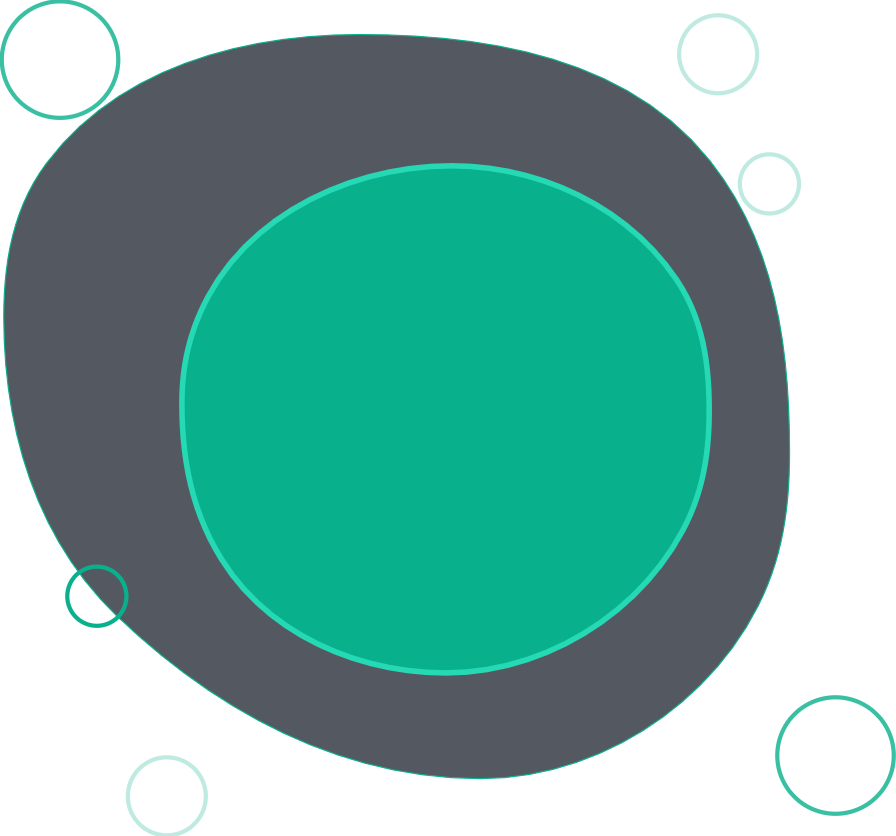
A WebGL 1 fragment shader for this background:

```glsl
precision highp float;
// Flat backdrop: a large slate blob, a smaller outlined green blob, and thin rings on white.
// Each blob is four quadrants of Hermite curves, walked as short chords that give
// a signed distance. Lengths are fractions of the canvas width.

#define SLATE vec3(0.33, 0.35, 0.38)
#define GREEN vec3(0.03, 0.69, 0.55)
#define MINT vec3(0.15, 0.85, 0.71)
#define RING_WIDTH 0.0047
#define RIM_WIDTH 0.0062
#define HAIRLINE 0.0013
#define SOFT_ALPHA 0.80
#define PALE_ALPHA 0.26
#define TANGENT_SCALE 1.05
#define CHORDS 14

uniform vec2 u_resolution;

// Coverage of the region where distance d is negative, one pixel soft.
float cover(float d) {
  return clamp(0.5 - d * u_resolution.x, 0.0, 1.0);
}

float stroke(float d, float width) {
  return cover(abs(d) - 0.5 * width);
}

vec2 hermite(vec2 a, vec2 ta, vec2 b, vec2 tb, float t) {
  float u = 1.0 - t;
  return u * u * ((1.0 + 2.0 * t) * a + t * ta)
       + t * t * ((3.0 - 2.0 * t) * b - u * tb);
}

// Folds one curve into field: x = least squared distance, y = inside sign.
void addCurve(vec2 p, vec2 a, vec2 dirA, vec2 b, vec2 dirB, inout vec2 field) {
  float reach = TANGENT_SCALE * length(b - a);
  vec2 from = a;
  for (int i = 1; i <= CHORDS; i++) {
    vec2 to = hermite(a, dirA * reach, b, dirB * reach, float(i) / float(CHORDS));
    vec2 e = to - from;
    vec2 w = p - from;
    vec2 off = w - e * clamp(dot(w, e) / dot(e, e), 0.0, 1.0);
    field.x = min(field.x, dot(off, off));
    // Flip the sign at each chord crossed by a ray to the right.
    if ((from.y > p.y) != (to.y > p.y) && w.x < e.x * w.y / e.y) {
      field.y = -field.y;
    }
    from = to;
  }
}

// Clockwise quadrant from a to b, passing a shoulder with its own direction.
void addQuadrant(vec2 p, vec2 a, vec2 dir, vec2 shoulder, vec2 lean, vec2 b, inout vec2 field) {
  vec2 turned = vec2(dir.y, -dir.x);
  vec2 unitLean = normalize(lean);
  addCurve(p, a, dir, shoulder, unitLean, field);
  addCurve(p, shoulder, unitLean, b, turned, field);
}

float signedDistance(vec2 field) {
  return field.y * sqrt(field.x);
}

float outerBlob(vec2 p) {
  vec2 top = vec2(0.401, 0.8945), right = vec2(0.8812, 0.428);
  vec2 bottom = vec2(0.5365, 0.0640), left = vec2(0.0042, 0.579);
  vec2 field = vec2(10.0, 1.0);
  addQuadrant(p, top, vec2(1, 0), vec2(0.792, 0.754), vec2(0.62, -0.78), right, field);
  addQuadrant(p, right, vec2(0, -1), vec2(0.846, 0.2565), vec2(-0.45, -0.89), bottom, field);
  addQuadrant(p, bottom, vec2(-1, 0), vec2(0.130, 0.246), vec2(-0.72, 0.69), left, field);
  addQuadrant(p, left, vec2(0, 1), vec2(0.052, 0.751), vec2(0.60, 0.80), top, field);
  return signedDistance(field);
}

float innerBlob(vec2 p) {
  vec2 top = vec2(0.504, 0.748), right = vec2(0.7915, 0.475);
  vec2 bottom = vec2(0.4975, 0.182), left = vec2(0.203, 0.483);
  vec2 field = vec2(10.0, 1.0);
  addQuadrant(p, top, vec2(1, 0), vec2(0.755, 0.621), vec2(0.56, -0.83), right, field);
  addQuadrant(p, right, vec2(0, -1), vec2(0.762, 0.341), vec2(-0.47, -0.88), bottom, field);
  addQuadrant(p, bottom, vec2(-1, 0), vec2(0.2475, 0.3085), vec2(-0.53, 0.85), left, field);
  addQuadrant(p, left, vec2(0, 1), vec2(0.232, 0.6015), vec2(0.47, 0.88), top, field);
  return signedDistance(field);
}

void addRing(vec2 p, vec2 center, float radius, float alpha, inout vec3 color) {
  float d = length(p - center) - radius;
  color = mix(color, GREEN, alpha * stroke(d, RING_WIDTH));
}

void main() {
  vec2 p = gl_FragCoord.xy / u_resolution.x;
  vec3 color = vec3(1.0);

  // Blobs, back to front
  float outer = outerBlob(p);
  color = mix(color, SLATE, cover(outer));
  color = mix(color, GREEN, stroke(outer, HAIRLINE));
  float inner = innerBlob(p);
  color = mix(color, GREEN, cover(inner));
  color = mix(color, MINT, stroke(inner, RIM_WIDTH));

  // Rings: large, medium, small
  addRing(p, vec2(0.0670, 0.8665), 0.0650, SOFT_ALPHA, color);
  addRing(p, vec2(0.9325, 0.0898), 0.0650, SOFT_ALPHA, color);
  addRing(p, vec2(0.8015, 0.8725), 0.0435, PALE_ALPHA, color);
  addRing(p, vec2(0.1862, 0.0443), 0.0435, PALE_ALPHA, color);
  addRing(p, vec2(0.8587, 0.7278), 0.0330, PALE_ALPHA, color);
  addRing(p, vec2(0.1081, 0.2676), 0.0330, 1.0, color);

  gl_FragColor = vec4(color, 1.0);
}
```
